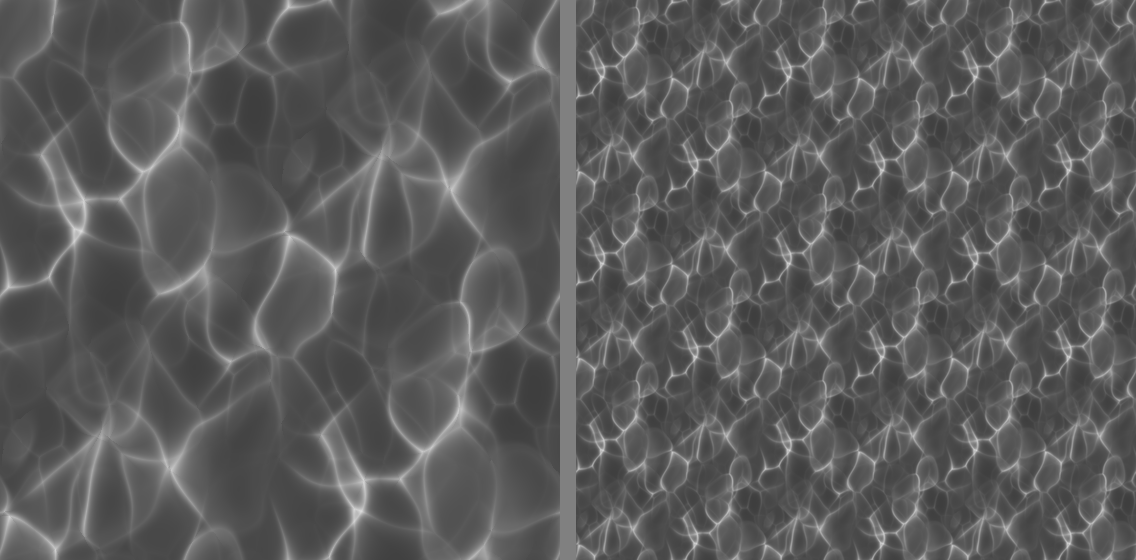
Left, the tile; right, the same tile 3 across and 3 down.
Reproduce this texture procedurally as a Shadertoy shader.

```glsl
#define TAU 6.2831853
#define BASE 0.238        // unlit water
#define LINE_WIDTH 0.0070 // falloff length of the bright threads
#define LINE_GAIN 0.115
#define HAZE_GAIN 0.15
#define FLARE_GAIN 0.46
#define REGION_GAIN 0.075 // broad patches of scattered light
#define JITTER 0.95
#define SMALL_PULL 1.35   // distance weight of the smallest, brightest cells
#define LARGE_PULL 0.78   // distance weight of the largest, darkest cells

vec3 hash3(vec2 cell, float seed) {
    vec3 q = fract((cell.xyx + seed * 7.3) * vec3(0.1031, 0.1030, 0.0973));
    q += dot(q, q.yxz + 33.33);
    return fract((q.xxy + q.yzz) * q.zyx);
}

// Wraps a cell so the pattern repeats over the canvas and its half diagonal
vec2 wrapCell(vec2 cell, vec2 count) {
    cell -= floor((cell.y + 0.5) * 2.0 / count.y) * count * 0.5;
    return vec2(floor(mod(cell.x + 0.5, count.x)), cell.y);
}

// Periodic bending that curves the cell walls
vec2 bend(vec2 p, float seed) {
    p += vec2(0.016, 0.024) * sin(TAU * (2.0 * p.yx + vec2(0.13, 0.41) + seed));
    p += 0.012 * sin(TAU * (vec2(p.x + 3.0 * p.y, 3.0 * p.x - p.y) + 1.7 * seed));
    p += 0.007 * sin(TAU * (vec2(2.0 * p.x - 4.0 * p.y, 4.0 * p.x + 2.0 * p.y) + 2.3 * seed));
    p += 0.004 * sin(TAU * (vec2(3.0 * p.x + 7.0 * p.y, 7.0 * p.x - 5.0 * p.y) + 3.1 * seed));
    return p;
}

// Slow periodic variation from 0 to 1
float drift(vec2 p, float seed) {
    float a = sin(TAU * (p.x + p.y + seed) + 1.6 * sin(TAU * (3.0 * p.x - p.y + 1.7 * seed)));
    float b = sin(TAU * (2.0 * p.y - 2.3 * seed) + 1.5 * sin(TAU * (2.0 * p.x + seed)));
    return 0.5 + 0.25 * (a + b);
}

// One sheet of light: threads on rounded walls, one-sided haze, flares at junctions
float caustic(vec2 p, vec2 count, float seed) {
    vec2 g = bend(p, seed) * count;
    vec2 home = floor(g);
    vec3 nearest = vec3(9.0);
    vec2 glow = vec2(0.0), first = vec2(0.0), second = vec2(1.0);
    for (int y = -2; y <= 2; y++)
    for (int x = -2; x <= 2; x++) {
        vec2 cell = home + vec2(x, y);
        vec3 rnd = hash3(wrapCell(cell, count), seed);
        vec2 site = cell + 0.5 + JITTER * (rnd.xy - 0.5) - g;
        float dist = length(site) * mix(LARGE_PULL, SMALL_PULL, rnd.z);
        if (dist < nearest.x) {
            nearest = vec3(dist, nearest.xy);
            glow = vec2(rnd.z, glow.x);
            second = first;
            first = site;
        } else if (dist < nearest.y) {
            nearest = vec3(nearest.x, dist, nearest.y);
            glow.y = rnd.z;
            second = site;
        } else {
            nearest.z = min(nearest.z, dist);
        }
    }
    float wall = nearest.y - nearest.x;
    float corner = nearest.z - nearest.x;
    float region = drift(p, seed);
    float strength = smoothstep(0.1, 0.95, region);

    // Upright walls focus more light than level ones
    vec2 across = normalize(second - first);
    float upright = mix(0.45, 1.3, across.x * across.x);

    float span = wall / count.x;
    float soft = 0.0015;
    float thread = upright * exp((soft - sqrt(span * span + soft * soft)) / LINE_WIDTH);
    float side = mix(0.5 * (glow.x + glow.y), glow.x, smoothstep(0.0, 0.16, wall));
    float haze = side * exp(-3.6 * wall) * mix(0.5, 1.5, region);
    float flare = pow(strength, 3.5) * exp(-7.5 * wall - 4.0 * corner);
    return LINE_GAIN * strength * thread + HAZE_GAIN * haze + FLARE_GAIN * flare;
}

void mainImage(out vec4 fragColor, in vec2 fragCoord) {
    vec2 p = fragCoord / iResolution.xy;

    // Overlapping sheets: main cells, broad folds, faint small ripples
    float light = caustic(p, vec2(8.0, 6.0), 0.37);
    light += 0.9 * caustic(p, vec2(6.0, 4.0), 1.81);
    light += 0.2 * caustic(p, vec2(12.0, 8.0), 3.23);
    light += REGION_GAIN * pow(drift(p, 5.19), 2.0);

    // Soft shoulder on the hottest spots
    float value = BASE + light / (1.0 + 0.3 * light * light);
    fragColor = vec4(vec3(min(value, 0.85)), 1.0);
}
```
